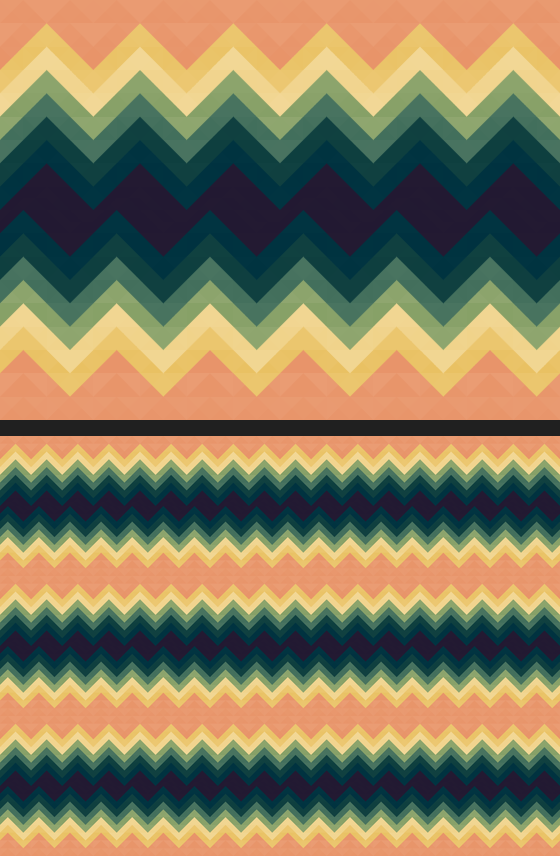
Top, the tile; bottom, the same tile 3 across and 3 down.
A Shadertoy shader for this pattern:

```glsl
// Zigzag bands run from warm edges to a dark centre, on a 24 x 18 grid of cells.
// Two triangle waves, a quarter period apart, bend the upper and lower halves;
// each cell is cut by its diagonals into faintly tinted, hashed facets.

const vec3 palette[8] = vec3[8](
    vec3(0.913, 0.596, 0.432),  // orange
    vec3(0.920, 0.770, 0.418),  // gold
    vec3(0.945, 0.835, 0.565),  // cream yellow
    vec3(0.545, 0.640, 0.420),  // sage
    vec3(0.275, 0.445, 0.370),  // teal green
    vec3(0.060, 0.250, 0.250),  // deep green
    vec3(0.000, 0.200, 0.252),  // navy
    vec3(0.135, 0.100, 0.195)); // plum

float hash(vec3 p) {
    p = fract(p * vec3(0.1031, 0.1030, 0.0973));
    p += dot(p, p.yxz + 33.33);
    return fract((p.x + p.y) * p.z);
}

// Random tint of the four triangles in a cell, from -1 to 1
float facetTone(vec2 p, float px) {
    vec2 cell = floor(p), f = fract(p);
    float falling = smoothstep(-px, px, f.x - f.y);
    float rising = smoothstep(-px, px, f.x + f.y - 1.0);
    float near = mix(hash(vec3(cell, 1.0)), hash(vec3(cell, 2.0)), falling);
    float far = mix(hash(vec3(cell, 3.0)), hash(vec3(cell, 4.0)), falling);
    return 2.0 * mix(near, far, rising) - 1.0;
}

void mainImage(out vec4 fragColor, in vec2 fragCoord) {
    // Grid position in cells, with y running downward
    vec2 uv = fragCoord / iResolution.xy;
    vec2 grid = vec2(24.0 * uv.x, 18.0 * (1.0 - uv.y));
    float px = 24.0 / iResolution.x;

    // Distance across from the nearest peak: six waves in each half
    float upperWave = abs(mod(grid.x, 4.0) - 2.0);
    float lowerWave = abs(mod(grid.x + 1.0, 4.0) - 2.0);
    float upperDepth = grid.y - upperWave;
    float lowerDepth = 16.0 - grid.y + lowerWave;
    float depth = min(upperDepth, lowerDepth);
    float wave = upperDepth < lowerDepth ? upperWave : lowerWave;

    // Stacked bands, each one cell tall
    vec3 color = palette[0];
    for (int i = 1; i < 8; i++)
        color = mix(color, palette[i], smoothstep(-px, px, depth - float(i)));

    // Band tips are lighter than their slanted flanks
    float row = floor(grid.y);
    float step01 = row - floor(grid.y - wave);
    float bandTone = abs(step01 - 1.0) < 0.5 ? -0.6 : 0.6;

    // Outer bands carry a row of dark upright triangles and dark tips
    float triangle = fract(grid.y) - abs(mod(grid.x, 2.0) - 1.0);
    float outerTone = mix(0.7, -0.6, smoothstep(-px, px, triangle));
    if (row == 2.0 || row == 15.0) outerTone = -0.9;
    float tone = mix(outerTone, bandTone, smoothstep(-px, px, depth - 1.0));
    tone += 0.45 * facetTone(vec2(wave, grid.y), px);

    // Tint toward cream, fading out on the dark bands
    color += 0.11 * tone * color.g * color.g * (vec3(1.0, 0.95, 0.85) - color);
    fragColor = vec4(clamp(color, 0.0, 1.0), 1.0);
}
```
